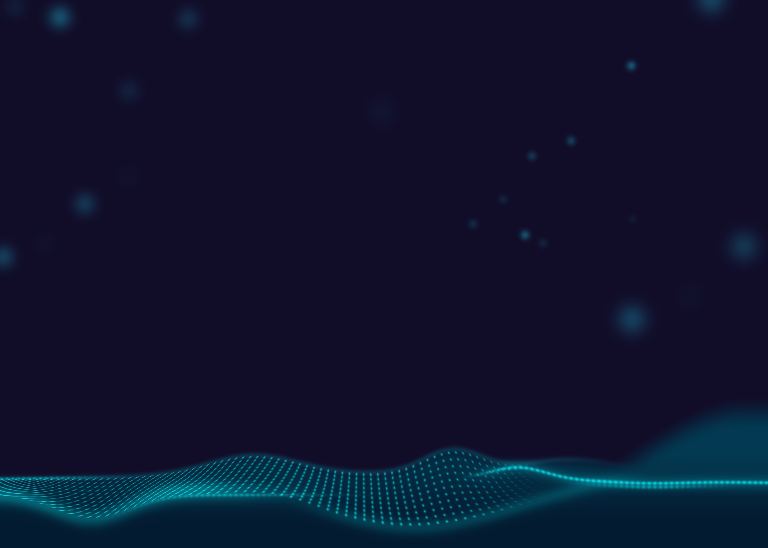
This background is drawn by a WebGL 2 fragment shader. Its source:

```glsl
#version 300 es
precision highp float;

uniform vec2 u_resolution;
out vec4 outColor;

#define SKY vec3(0.067, 0.047, 0.155)
#define DEEP vec3(0.01, 0.105, 0.19)
#define TEAL vec3(0.01, 0.225, 0.32)
#define CYAN vec3(0.03, 0.80, 0.84)
#define HAZE vec3(0.10, 0.42, 0.54)
#define COLUMNS 96.0
#define ROWS 11.0
#define DOT_SIZE 0.0014
#define FAN 0.28
#define FAN_CENTER 0.47

float bump(float x, float center, float width) {
    float d = (x - center) / width;
    return exp(-d * d);
}

// Four soft lights spaced along a cubic curve
float trail(vec2 p, vec2 a, vec2 b, vec2 c, vec2 d, float radius, vec4 strength) {
    float light = 0.0;
    for (int i = 0; i < 4; i++) {
        float t = float(i) / 3.0;
        float s = 1.0 - t;
        vec2 q = s * s * s * a + 3.0 * s * s * t * b + 3.0 * s * t * t * c + t * t * t * d;
        light += strength[i] * bump(length(p - q), 0.0, radius);
    }
    return light;
}

// Wave outlines, as heights in units of the canvas width
float crestHeight(float x) {
    return 0.090 + 0.014 * x + 0.026 * bump(x, 0.33, 0.085)
        + 0.030 * bump(x, 0.59, 0.055) + 0.015 * bump(x, 0.74, 0.08);
}

float keelHeight(float x) {
    return 0.070 - 0.032 * bump(x, 0.12, 0.07);
}

float troughHeight(float x) {
    return 0.100 - 0.073 * bump(x, 0.54, 0.20);
}

float swellHeight(float x) {
    return mix(0.04, 0.183, smoothstep(0.66, 0.97, x));
}

float threadHeight(float x) {
    return 0.100 - 0.015 * x + 0.015 * bump(x, 0.675, 0.05) - 0.003 * bump(x, 0.84, 0.07);
}

// Perspective grid of points stretched between two outlines
float mesh(vec2 p, float low, float high, float pixel) {
    float span = max(high - low, 0.004);
    float s = (p.y - low) / span;
    float x = p.x + (p.x - FAN_CENTER) * (s - 0.5) * FAN;
    vec2 cell = fract(vec2(x * COLUMNS, s * ROWS)) - 0.5;
    vec2 d = cell * vec2(1.0 / COLUMNS, span / ROWS);
    d.y *= mix(1.0, 0.65, bump(p.x, FAN_CENTER, 0.12));
    float inside = smoothstep(-0.02, 0.03, s) * (1.0 - smoothstep(0.97, 1.03, s));
    return inside * bump(length(d), 0.0, max(DOT_SIZE, 0.65 * pixel));
}

void main() {
    vec2 p = gl_FragCoord.xy / u_resolution.x;
    float pixel = 1.0 / u_resolution.x;
    float x = p.x;
    float y = p.y;

    // Floating lights
    float lights = trail(p, vec2(0.245, 0.689), vec2(0.135, 0.666), vec2(0.158, 0.365),
        vec2(0.004, 0.379), 0.015, vec4(0.32, 0.2, 0.42, 0.5));
    lights += trail(p, vec2(0.078, 0.691), vec2(-0.039, 1.106), vec2(0.034, -0.039),
        vec2(0.167, 0.483), 0.015, vec4(0.68, 0.16, 0.05, 0.05));
    lights += trail(p, vec2(0.926, 0.715), vec2(1.061, 0.192), vec2(0.865, 0.381),
        vec2(0.823, 0.298), 0.020, vec4(0.55, 0.42, 0.05, 0.52));
    lights += trail(p, vec2(0.822, 0.628), vec2(0.725, 0.453), vec2(0.691, 0.567),
        vec2(0.655, 0.454), 0.006, vec4(0.75, 0.5, 0.42, 0.22));
    lights += trail(p, vec2(0.616, 0.422), vec2(0.752, 0.418), vec2(0.614, 0.364),
        vec2(0.824, 0.428), 0.006, vec4(0.3, 0.7, 0.22, 0.12));
    lights += 0.09 * bump(length(p - vec2(0.497, 0.568)), 0.0, 0.020);
    vec3 color = mix(SKY, HAZE, lights);

    // Water body and the soft swell on the right
    float crest = crestHeight(x);
    float keel = keelHeight(x);
    float trough = troughHeight(x);
    float swell = swellHeight(x);
    vec3 water = mix(DEEP, TEAL, 0.55 * smoothstep(0.02, 0.11, y));
    color = mix(color, water, 1.0 - smoothstep(crest - 0.012, crest + 0.005, y));
    vec3 swellColor = mix(DEEP, TEAL, smoothstep(0.03, 0.13, y));
    color = mix(color, swellColor, 1.0 - smoothstep(swell - 0.03, swell + 0.018, y));

    // Glows along the folds
    float left = 1.0 - smoothstep(0.30, 0.46, x);
    float front = smoothstep(0.34, 0.48, x) * (1.0 - smoothstep(0.74, 0.86, x));
    float glow = left * (0.22 + 0.18 * bump(x, 0.0, 0.12)) * bump(y, keel, 0.011);
    glow += 0.20 * front * bump(y, trough, 0.010);
    glow += 0.16 * (1.0 - smoothstep(0.7, 0.85, x)) * bump(y, crest, 0.004);
    glow += 0.30 * bump(x, 0.24, 0.08) * bump(y, keel + 0.008, 0.010);

    // Point grid and its bright edge lines
    float low = mix(keel, trough, smoothstep(0.26, 0.45, x));
    float meshFade = 1.0 - smoothstep(0.58, 0.72, x);
    glow += 0.75 * meshFade * mesh(p, low, crest, pixel);
    float beads = 0.75 + 0.25 * sin(x * COLUMNS * 9.0);
    float thread = threadHeight(x);
    float threadFade = smoothstep(0.59, 0.67, x);
    glow += threadFade * beads * 0.8 * bump(y, thread, 0.0022);
    glow += threadFade * 0.22 * bump(y, thread, 0.009);
    glow += 0.55 * beads * bump(x, 0.85, 0.07) * bump(y, thread - 0.005, 0.0025);
    glow += 0.50 * beads * (1.0 - smoothstep(0.05, 0.18, x)) * bump(y, crest, 0.002);
    glow += 0.45 * beads * bump(x, 0.30, 0.11) * bump(y, keel - 0.001, 0.002);
    color = mix(color, CYAN, clamp(glow, 0.0, 1.0));

    outColor = vec4(color, 1.0);
}
```
